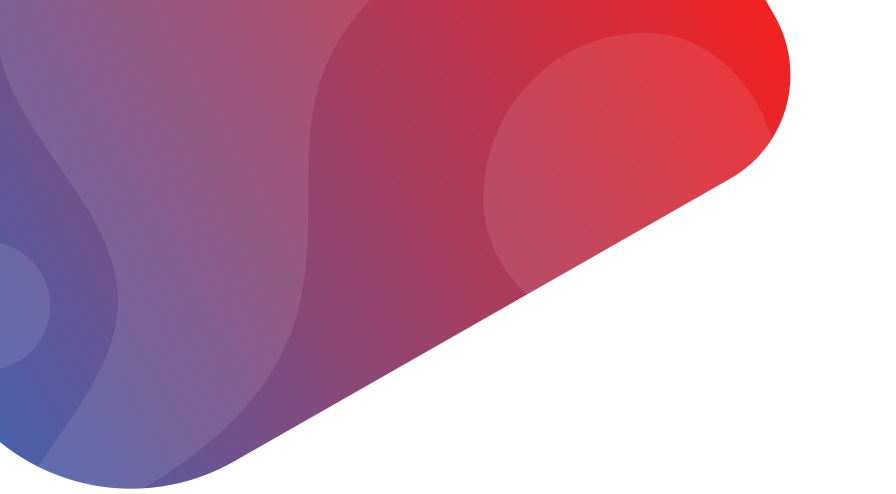
A WebGL 1 fragment shader for this background:

```glsl
precision highp float;

uniform vec2 u_resolution;

#define BLUE vec3(0.28, 0.38, 0.68)
#define RED vec3(0.95, 0.13, 0.13)
#define PAPER vec3(1.0)
#define VEIL 0.09
#define TILT 0.518
#define SLAB_MIDDLE 0.4374
#define SLAB_HALF_LENGTH 0.909
#define SLAB_BASE 1.0461
#define LEFT_RADIUS 0.4208
#define RIGHT_RADIUS 0.2411

// Antialiased coverage of a signed distance, one pixel wide
float coverage(float dist) {
  return clamp(0.5 - dist * u_resolution.y, 0.0, 1.0);
}

// Slab with two rounded lower corners, open towards the top
float slabDistance(vec2 q) {
  float along = q.x - SLAB_MIDDLE;
  float radius = along > 0.0 ? RIGHT_RADIUS : LEFT_RADIUS;
  vec2 corner = vec2(abs(along) - SLAB_HALF_LENGTH, q.y - SLAB_BASE) + radius;
  return min(max(corner.x, corner.y), 0.0) + length(max(corner, 0.0)) - radius;
}

// Vertical band between a sine edge and a cubic edge
float bandDistance(vec2 p) {
  float leftEdge = 0.1158 + 0.1229 * sin(5.64 * (0.669 - p.y));
  float drop = 0.61 - p.y;
  float bend = drop < 0.0 ? 2.11 : 1.557;
  float rightEdge = 0.6241 - bend * drop * drop * drop;
  float rightSlope = 3.0 * bend * drop * drop;
  float rightDist = (p.x - rightEdge) / sqrt(1.0 + rightSlope * rightSlope);
  return max(leftEdge - p.x, rightDist);
}

// Egg with its own radius on each side of the centre
float eggDistance(vec2 q) {
  vec2 radii = vec2(q.x < 0.0 ? 0.3286 : 0.2742, q.y < 0.0 ? 0.286 : 0.3357);
  return (length(q / radii) - 1.0) * min(radii.x, radii.y);
}

void main() {
  // Canvas heights, then a tilted frame hung from the top left corner
  vec2 p = gl_FragCoord.xy / u_resolution.y;
  vec2 axis = vec2(cos(TILT), sin(TILT));
  vec2 hung = p - vec2(0.0, 1.0);
  vec2 tilted = vec2(dot(hung, axis), dot(hung, vec2(axis.y, -axis.x)));

  // Gradient along the slab
  float blend = (tilted.x - SLAB_MIDDLE) / (2.0 * SLAB_HALF_LENGTH) + 0.5;
  vec3 color = mix(BLUE, RED, clamp(blend, 0.0, 1.0));

  // Pale translucent shapes
  float band = coverage(bandDistance(p));
  float egg = coverage(eggDistance(p - vec2(1.3073, 0.598)));
  float disc = coverage(length(p - vec2(-0.0284, 0.3806)) - 0.13);
  color = mix(color, vec3(1.0), VEIL * max(band, max(egg, disc)));

  gl_FragColor = vec4(mix(PAPER, color, coverage(slabDistance(tilted))), 1.0);
}
```
